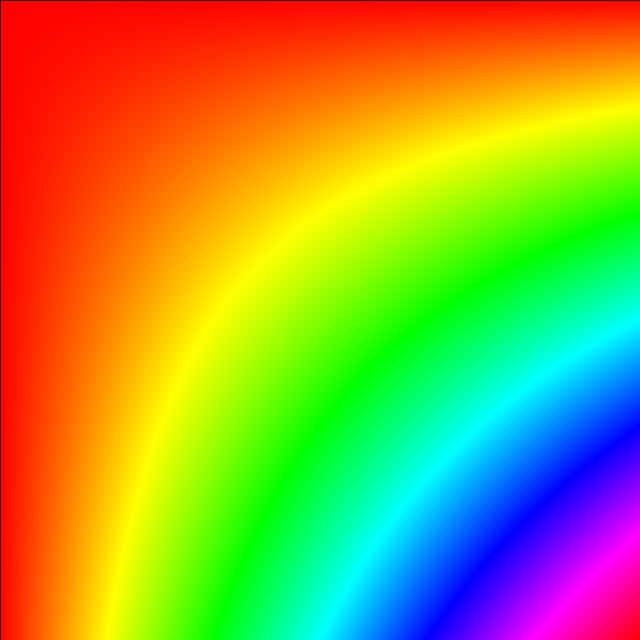
Reproduce this background procedurally as a WebGL 1 fragment shader.

```glsl
precision highp float;

uniform vec2 u_resolution;

#define HUE_TURNS 1.0
#define EDGE_WIDTH 0.0013
#define EDGE_COLOR vec3(0.04, 0.06, 0.06)

// Fully saturated colour wheel, hue measured in turns
vec3 hueToRgb(float hue) {
  vec3 wheel = abs(fract(hue + vec3(0.0, 2.0, 1.0) / 3.0) * 6.0 - 3.0);
  return clamp(wheel - 1.0, 0.0, 1.0);
}

// Share of a pixel covered by a strip of the given width
float stripCoverage(float distanceToSide, float width, float pixel) {
  return clamp((width - distanceToSide) / pixel + 0.5, 0.0, 1.0);
}

void main() {
  vec2 uv = gl_FragCoord.xy / u_resolution;
  vec2 fromTopLeft = vec2(uv.x, 1.0 - uv.y);
  vec2 pixel = 1.0 / u_resolution;

  // Hue is constant along hyperbolas around the top left corner
  vec3 color = hueToRgb(HUE_TURNS * fromTopLeft.x * fromTopLeft.y);

  // Thin dark line along the left and top sides
  float leftLine = stripCoverage(fromTopLeft.x, EDGE_WIDTH, pixel.x);
  float topLine = stripCoverage(fromTopLeft.y, EDGE_WIDTH, pixel.y);
  color = mix(color, EDGE_COLOR, max(leftLine, topLine));

  gl_FragColor = vec4(color, 1.0);
}
```
